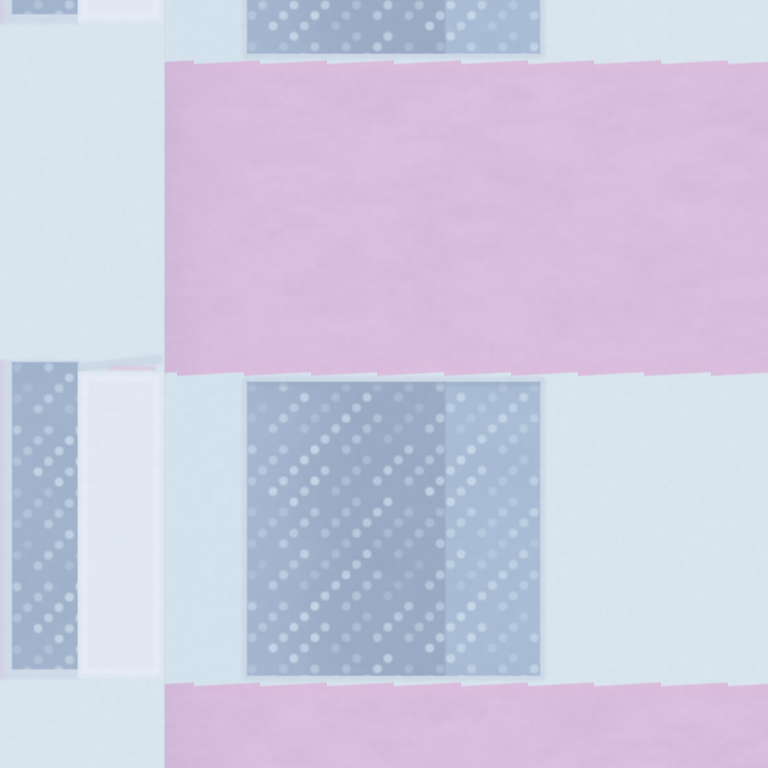
Reproduce this texture procedurally as a Shadertoy shader.

```glsl
const vec3 WALL = vec3(0.848, 0.896, 0.932);
const vec3 PINK = vec3(0.845, 0.742, 0.872);
const vec3 PINK_EDGE = vec3(0.860, 0.735, 0.860);
const vec3 LILAC = vec3(0.775, 0.690, 0.840);
const vec3 GLASS_DARK = vec3(0.605, 0.665, 0.768);
const vec3 GLASS_BLUE = vec3(0.665, 0.740, 0.838);
const vec3 GLINT = vec3(0.800, 0.870, 0.925);
const vec3 FRAME = vec3(0.785, 0.830, 0.890);
const vec3 PANEL = vec3(0.880, 0.908, 0.950);
const float CORNER = 0.2145;      // where the side wall meets the front
const float FRONT_PERIOD = 0.81;  // storey height on the front
const float SIDE_PERIOD = 0.853;  // storey height on the side
const float GLINT_TILE = 0.204;
const float GLINT_CELLS = 15.0;
const float SOFTNESS = 0.0018;

float hash(vec2 p) {
    p = fract(p * vec2(0.1031, 0.1137));
    p += dot(p, p.yx + 33.33);
    return fract((p.x + p.y) * p.x * 17.31);
}

float noise(vec2 p) {
    vec2 i = floor(p), f = fract(p);
    f = f * f * (3.0 - 2.0 * f);
    return mix(mix(hash(i), hash(i + vec2(1, 0)), f.x),
               mix(hash(i + vec2(0, 1)), hash(i + vec2(1, 1)), f.x), f.y);
}

float soft(float d, float width) {
    float w = max(width, 0.75 / iResolution.y);
    return 1.0 - smoothstep(-w, w, d);
}

float boxDist(vec2 p, vec2 halfSize) {
    vec2 d = abs(p) - halfSize;
    return length(max(d, 0.0)) + min(max(d.x, d.y), 0.0);
}

// Signed offset from the nearest repeat of a centre
float nearest(float y, float centre, float period) {
    return y - centre - period * round((y - centre) / period);
}

// Broken diagonal strokes made of round beads on a wrapping grid
float glints(vec2 p) {
    vec2 q = p / GLINT_TILE * GLINT_CELLS;
    vec2 cell = mod(floor(q), GLINT_CELLS);
    float lane = mod(cell.x + cell.y, GLINT_CELLS);
    if (mod(lane, 3.0) > 0.5) return 0.0;
    float along = mod(cell.x + floor(hash(vec2(lane, 4.0)) * 5.0), GLINT_CELLS);
    float stroke = floor(along / 5.0);
    float strength = hash(vec2(lane + 7.0, stroke + 21.0));
    float on = step(mod(along, 5.0), 2.5 + 2.0 * hash(vec2(stroke + 3.0, lane + 11.0)));
    float bead = 1.0 - smoothstep(0.24, 0.60, length(fract(q) - 0.5));
    return bead * on * mix(0.25, 0.90, strength) * (0.75 + 0.25 * hash(cell));
}

vec3 glass(vec2 p, float x) {
    float shade = smoothstep(0.0, 0.16, x) * (1.0 - smoothstep(0.255, 0.262, x));
    vec3 c = mix(GLASS_BLUE, GLASS_DARK, 0.35 + 0.65 * shade);
    c = mix(c, GLASS_BLUE, 0.8 * smoothstep(0.257, 0.261, x));
    c += 0.012 * (noise(p * vec2(12.0, 18.0)) - 0.5);
    return mix(c, GLINT, glints(p));
}

vec3 front(vec2 p) {
    vec3 c = mix(WALL - vec3(0.018, 0.010, 0.002), WALL, smoothstep(0.24, 0.72, p.x));

    // Pink band with slightly stepped edges
    float y = nearest(p.y, 0.284, FRONT_PERIOD);
    float saw = fract(p.x * 11.5 + (y > 0.0 ? 0.35 : 0.1)) - 0.5;
    float band = abs(y + 0.005 * saw) - 0.203;
    float grain = noise(p * vec2(18.0, 40.0)) * 0.6 + noise(p * vec2(45.0, 95.0)) * 0.4;
    vec3 pink = PINK + vec3(0.025, 0.032, 0.028) * (grain - 0.5);
    pink = mix(pink, PINK_EDGE, 0.7 * smoothstep(-0.03, 0.0, band));
    pink = mix(pink, LILAC, 0.45 * exp(-(p.x - CORNER) * 22.0));
    c = mix(c, pink, soft(band, SOFTNESS));

    // Window with a pale frame and a dim upper rim
    vec2 w = vec2(p.x - 0.5125, nearest(p.y, 0.6885, FRONT_PERIOD));
    float d = boxDist(w, vec2(0.1910, 0.1915));
    c = mix(c, FRAME, 0.65 * soft(d - 0.007, 0.0035));
    vec2 q = w + vec2(0.1910, 0.1915);
    vec3 pane = glass(q, q.x);
    pane = mix(pane, GLASS_DARK, 0.5 * soft(q.y - 0.006, 0.004));
    return mix(c, pane, soft(d, SOFTNESS));
}

vec3 side(vec2 p) {
    vec3 c = WALL;
    // Recess border, open glass and the pale shutter beside it
    float y = nearest(p.y, 0.6765, SIDE_PERIOD);
    c = mix(c, FRAME, 0.6 * soft(boxDist(vec2(p.x - 0.05, y), vec2(0.054, 0.208)), 0.004));
    c = mix(c, PINK, 0.35 * soft(boxDist(vec2(p.x, y), vec2(0.005, 0.208)), 0.003));
    vec2 w = vec2(p.x - 0.0586, nearest(p.y, 0.6715, SIDE_PERIOD));
    vec2 q = w + vec2(0.043, 0.2);
    c = mix(c, glass(q, 0.06), soft(boxDist(w, vec2(0.043, 0.2)), SOFTNESS));
    vec2 s = vec2(p.x - 0.157, nearest(p.y, 0.6835, SIDE_PERIOD));
    float d = boxDist(s, vec2(0.0555, 0.1995));
    // Slanted shadow and pink sliver over the shutter
    float slant = s.y + 0.205 + 0.10 * (p.x - 0.10);
    c = mix(c, FRAME, 0.7 * soft(boxDist(vec2(s.x, slant), vec2(0.055, 0.006)), 0.003));
    c = mix(c, PINK_EDGE, 0.6 * soft(boxDist(vec2(p.x - 0.172, s.y + 0.204), vec2(0.03, 0.003)), 0.004));
    c = mix(c, PANEL, soft(d, SOFTNESS));
    return c + 0.014 * soft(abs(d + 0.009) - 0.004, 0.002);
}

void mainImage(out vec4 fragColor, in vec2 fragCoord) {
    vec2 p = fragCoord / iResolution.xy;
    p.y = 1.0 - p.y;  // measure downward from the top
    vec3 c = mix(front(p), side(p), soft(p.x - CORNER, SOFTNESS));
    c -= 0.018 * soft(abs(p.x - CORNER) - 0.001, 0.002);
    c += 0.010 * (noise(p * 150.0) - 0.5);  // fine surface grain
    fragColor = vec4(c, 1.0);
}
```
